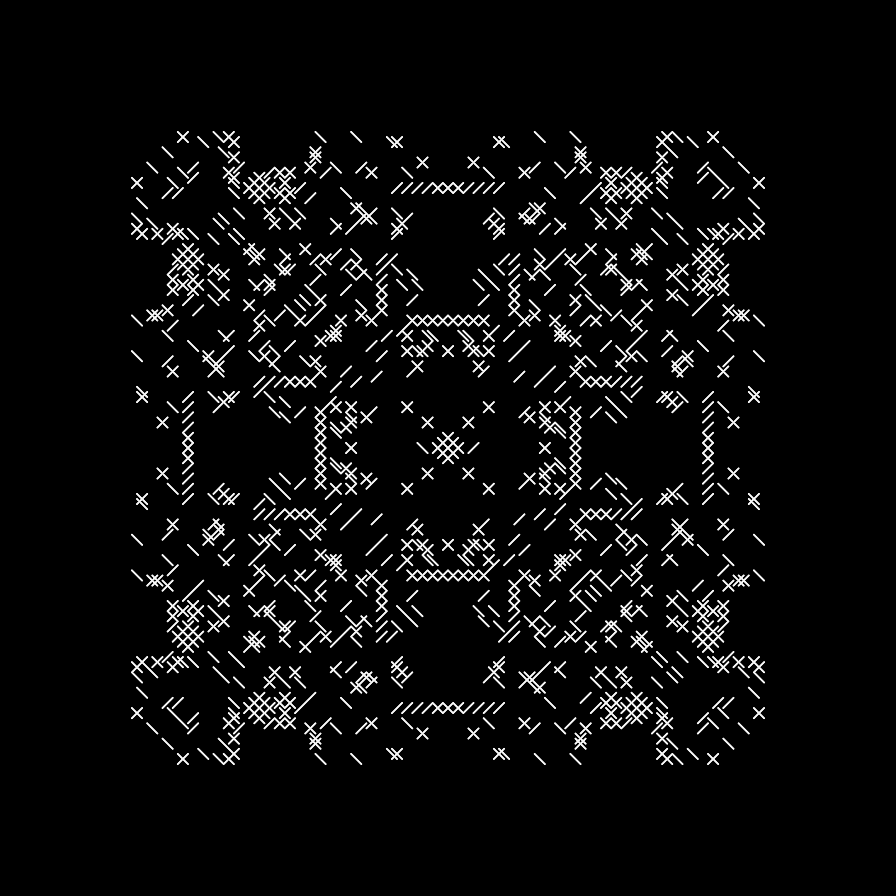
This pattern is drawn by a Shadertoy shader. Its source:

```glsl
// A square field of white diagonal dashes and crosses, mirrored eight ways on black.
const float PITCH = 0.00569;      // lattice step, in canvas heights
const float REACH = 61.0;         // last lattice index from the centre
const float HALF_WIDTH = 0.19;    // stroke half width, in lattice steps
const float SLASH_SHARE = 0.026;  // chance of a rising dash
const float BACK_SHARE = 0.026;   // chance of a falling dash
const float CROSS_SHARE = 0.017;  // chance of a cross
const vec3 INK = vec3(0.97);
const vec3 PAPER = vec3(0.0);
const vec2 NONE = vec2(0.0);
const vec2 SLASH = vec2(1.0, 0.0);
const vec2 BACK = vec2(0.0, 1.0);
const vec2 CROSS = vec2(1.0);

float hash(vec2 p) {
    return fract(sin(dot(p, vec2(127.1, 311.7))) * 43758.5453);
}

bool isEven(float n) {
    return mod(n, 2.0) < 0.5;
}

// Woven diamond made of crosses on alternate lattice points
vec2 diamond(vec2 offset) {
    float steps = abs(offset.x) + abs(offset.y);
    return steps < 2.5 && isEven(steps) ? CROSS : NONE;
}

// Row of crosses that may continue as rising dashes
vec2 chain(float along, float crossEnd, float dashEnd) {
    if (!isEven(along)) return NONE;
    if (along <= crossEnd) return CROSS;
    return along <= dashEnd ? SLASH : NONE;
}

// Strokes at one lattice point: x is the rising one, y the falling one
vec2 strokesAt(vec2 cell) {
    vec2 q = abs(cell);
    float far = max(q.x, q.y);
    float near = min(q.x, q.y);
    vec2 folded = vec2(far, near);
    if (far > REACH) return NONE;

    // Centre weave, its four crosses and side chevrons
    if (far < 8.0) {
        if (q == vec2(4.0, 5.0)) return CROSS;
        if (q == vec2(5.0, 0.0)) return cell.x < 0.0 ? BACK : SLASH;
        return diamond(cell);
    }

    // Chains across the axes and beside the diagonals
    if (abs(far - 25.0) < 1.5 && near < 9.0)
        return far == 25.0 ? chain(near + 1.0, 8.0, 8.0) : NONE;
    if (abs(far - 51.0) < 2.5 && near < 11.0)
        return far == 51.0 ? chain(near, 2.0, 10.0) : NONE;
    if (abs(near - 13.0) < 1.5 && far > 25.5 && far < 38.0)
        return near == 13.0 ? chain(far - 27.0, 4.0, 10.0) : NONE;

    // Woven knots towards the corners
    vec2 knot = folded - vec2(51.0, 37.0);
    if (dot(knot, knot) < 12.0) return diamond(knot);

    // Quiet clearings along the axes
    if (length(folded - vec2(38.0, 0.0)) < 7.5) return NONE;
    if (length(folded - vec2(12.0, 0.0)) < 4.5) return NONE;

    // Scattered strokes
    float pick = hash(folded);
    if (pick < CROSS_SHARE) return CROSS;
    pick -= CROSS_SHARE;
    if (pick < SLASH_SHARE) return SLASH;
    return pick < SLASH_SHARE + BACK_SHARE ? BACK : NONE;
}

// Distance to a diagonal segment spanning one step each way
float dashDistance(vec2 p, vec2 direction) {
    float along = clamp(dot(p, direction) * 0.5, -1.0, 1.0);
    return length(p - direction * along);
}

void mainImage(out vec4 fragColor, in vec2 fragCoord) {
    float unit = min(iResolution.x, iResolution.y) * PITCH;
    vec2 p = (fragCoord - 0.5 * iResolution.xy) / unit;
    vec2 home = floor(p + 0.5);
    float blur = 0.5 / unit;
    float ink = 0.0;

    // Gather strokes from the surrounding lattice points
    for (int j = -1; j <= 1; j++) {
        for (int i = -1; i <= 1; i++) {
            vec2 cell = home + vec2(float(i), float(j));
            vec2 strokes = strokesAt(cell);
            vec2 gap = vec2(dashDistance(p - cell, vec2(1.0, 1.0)),
                            dashDistance(p - cell, vec2(1.0, -1.0)));
            vec2 cover = 1.0 - smoothstep(HALF_WIDTH - blur, HALF_WIDTH + blur, gap);
            cover *= strokes;
            ink = max(ink, max(cover.x, cover.y));
        }
    }
    fragColor = vec4(mix(PAPER, INK, ink), 1.0);
}
```
